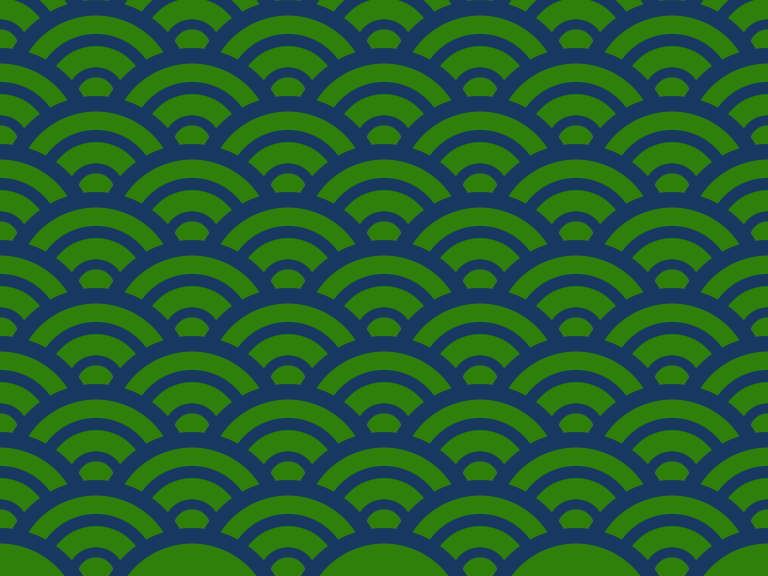
A WebGL 1 fragment shader for this pattern:

```glsl
precision highp float;

uniform vec2 u_resolution;

const vec3 LEAF = vec3(0.18, 0.50, 0.04);
const vec3 NAVY = vec3(0.09, 0.22, 0.38);

const float REPEATS_ACROSS = 4.0;
const float SCALE_RADIUS = 0.5;
const float ROW_STEP = 0.25;

// Coverage of the region where the signed distance is negative
float fill(float dist, float pixel) {
  return 1.0 - smoothstep(-0.7 * pixel, 0.7 * pixel, dist);
}

float ring(float dist, float radius, float halfWidth, float pixel) {
  return fill(abs(dist - radius) - halfWidth, pixel);
}

// Offset from the nearest scale centre of a row; alternate rows shift by half
vec2 scaleOffset(vec2 p, float row) {
  float x = fract(p.x + 0.5 * mod(row, 2.0)) - 0.5;
  return vec2(x, p.y - row * ROW_STEP);
}

// One scale, with distance and pixel measured in scale radii
vec3 scaleColor(float dist, float ringed, float pixel) {
  float line = max(ring(dist, 0.583, 0.063, pixel),
                   ring(dist, 0.247, 0.052, pixel));
  float leaf = fill(dist - 0.838, pixel) * (1.0 - line * ringed);
  return mix(NAVY, LEAF, leaf);
}

void main() {
  float unit = REPEATS_ACROSS / u_resolution.x;
  vec2 p = gl_FragCoord.xy * unit;
  float pixel = unit / SCALE_RADIUS;
  float nearestRow = floor(p.y / ROW_STEP);

  // Paint rows from back to front, lower rows on top
  vec3 color = NAVY;
  for (int i = 0; i < 5; i++) {
    float row = nearestRow + 2.0 - float(i);
    float dist = length(scaleOffset(p, row)) / SCALE_RADIUS;
    // Scales centred below the bottom edge stay plain
    float ringed = step(-0.5, row);
    color = mix(color, scaleColor(dist, ringed, pixel), fill(dist - 1.0, pixel));
  }

  gl_FragColor = vec4(color, 1.0);
}
```
